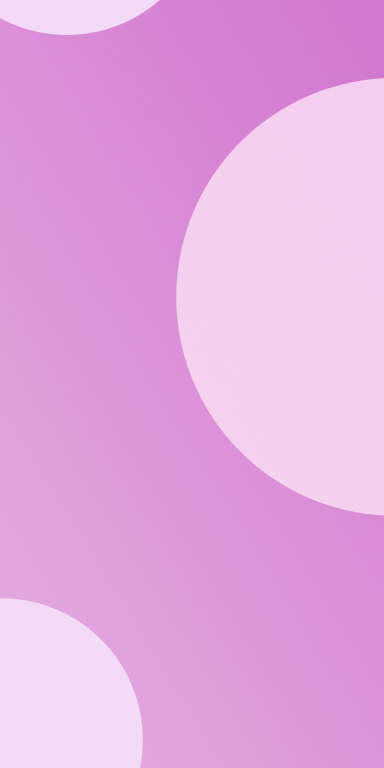
A WebGL 1 fragment shader for this background:

```glsl
precision highp float;
// Soft orchid backdrop: a slanted linear gradient with three large pale discs
// cropped by the canvas edges, finished with a very faint grain.
// Coordinates are in canvas widths, so x spans 0..1 and y spans 0..2.

uniform vec2 u_resolution;

const vec3 ORCHID_LIGHT = vec3(0.888, 0.650, 0.870);
const vec3 ORCHID_DARK = vec3(0.825, 0.470, 0.815);
const vec3 BLUSH_LIGHT = vec3(0.958, 0.822, 0.940);
const vec3 BLUSH_DARK = vec3(0.956, 0.806, 0.934);
const vec3 LILAC = vec3(0.950, 0.855, 0.970);

const vec2 GRADIENT_AXIS = vec2(0.848, 0.530);
const float GRAIN_CELLS = 256.0;
const float GRAIN_STRENGTH = 0.006;

float hash(vec2 cell) {
  vec3 q = fract(vec3(cell.xyx) * 0.1031);
  q += dot(q, q.yzx + 33.33);
  return fract((q.x + q.y) * q.z);
}

// Coverage of a disc with an edge one pixel wide
float disc(vec2 p, vec2 center, float radius, float pixel) {
  float d = length(p - center) - radius;
  return clamp(0.5 - d / pixel, 0.0, 1.0);
}

// Position along the slanted axis, remapped to 0..1
float slope(vec2 p, float start, float end) {
  return clamp((dot(p, GRADIENT_AXIS) - start) / (end - start), 0.0, 1.0);
}

void main() {
  float pixel = 2.0 / u_resolution.y;
  vec2 p = gl_FragCoord.xy / u_resolution * vec2(1.0, 2.0);

  // Background: light lower left to dark upper right
  vec3 color = mix(ORCHID_LIGHT, ORCHID_DARK, slope(p, 0.30, 1.80));

  // Large blush disc on the right
  vec3 blush = mix(BLUSH_LIGHT, BLUSH_DARK, slope(p, 0.90, 1.80));
  color = mix(color, blush, disc(p, vec2(1.029, 1.227), 0.570, pixel));

  // Lilac discs in the left corners
  color = mix(color, LILAC, disc(p, vec2(0.174, 2.276), 0.367, pixel));
  color = mix(color, LILAC, disc(p, vec2(0.003, 0.073), 0.369, pixel));

  // Faint grain to break up banding
  color += (hash(floor(p * GRAIN_CELLS)) - 0.5) * GRAIN_STRENGTH;

  gl_FragColor = vec4(color, 1.0);
}
```
